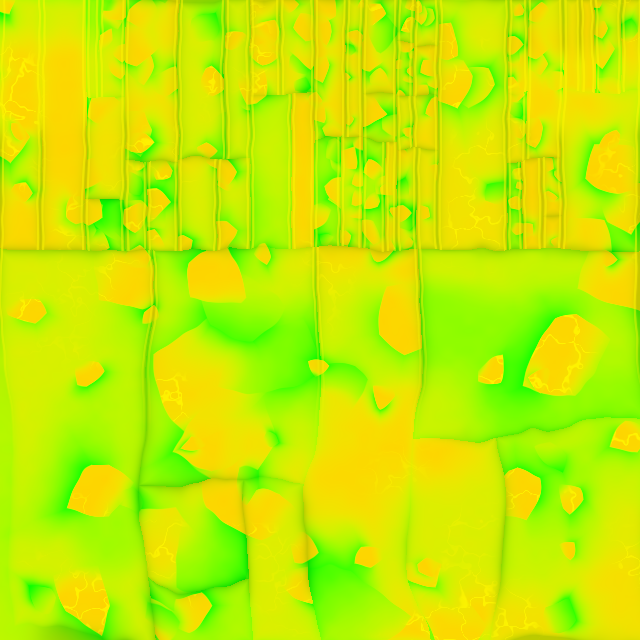
A WebGL 1 fragment shader for this texture map:

```glsl
precision highp float;
// Fractured plates coded in orange, lime and green: the square is split at
// random into tall panels, each stacked with chipped facets that cast a green
// hollow on one side; ragged seams and fine yellow cracks lie on top.
uniform vec2 u_resolution;

const float TAU = 6.2831853;
const vec3 CRACK_YELLOW = vec3(1.0, 0.97, 0.0);

float hash(vec2 p) {
  return fract(sin(dot(p, vec2(127.1, 311.7))) * 43758.545);
}

float noise(vec2 p) {
  vec2 i = floor(p), f = fract(p);
  f = f * f * (3.0 - 2.0 * f);
  vec2 e = vec2(1.0, 0.0);
  return mix(mix(hash(i), hash(i + e), f.x),
             mix(hash(i + e.yx), hash(i + e.xx), f.x), f.y);
}

vec2 noise2(vec2 p) {
  return vec2(noise(p), noise(p + 37.4)) - 0.5;
}

vec2 direction(float turn) {
  return vec2(cos(turn * TAU), sin(turn * TAU));
}

// Random nested splitting; returns the panel seed and its corners.
float findPanel(vec2 p, out vec2 lo, out vec2 hi) {
  float seed = 0.37;
  lo = vec2(0.0);
  hi = vec2(1.0);
  for (int i = 0; i < 7; i++) {
    float level = float(i);
    if (i > 2 && hash(vec2(seed, level + 40.0)) < 0.28) break;
    vec2 size = hi - lo;
    float tallness = lo.y > 0.5 ? 3.2 : 1.6;
    float cut = mix(0.33, 0.67, hash(vec2(seed, level)));
    if (i == 0) cut = 0.61;
    bool upper;
    if (i > 0 && size.x * tallness > size.y) {
      float x = lo.x + size.x * cut;
      upper = p.x > x;
      if (upper) lo.x = x; else hi.x = x;
    } else {
      float y = lo.y + size.y * cut;
      upper = p.y > y;
      if (upper) lo.y = y; else hi.y = y;
    }
    seed = hash(vec2(seed, upper ? 71.3 : 23.9));
  }
  return seed;
}

// Lays one facet over the depth field, with a soft hollow beside its sharp rim.
float addChip(float depth, vec2 q, float radius, float seed, float soft) {
  float poly = -1.0;
  for (int k = 0; k < 5; k++) {
    float side = float(k);
    float turn = (side + 0.8 * hash(vec2(seed, side + 0.5))) / 5.0;
    float reach = radius * (0.5 + 0.55 * hash(vec2(seed, side + 9.5)));
    poly = max(poly, dot(q, direction(turn)) - reach);
  }
  float d = mix(poly, length(q) - radius * 0.9, 0.3);
  vec2 facing = direction(hash(vec2(seed, 20.0)));
  float slope = dot(q, facing) / radius;
  float shadowSide = smoothstep(-0.6, 0.8, dot(q, facing) / (length(q) + 0.0001));
  float strength = mix(0.45, 0.95, hash(vec2(seed, 21.0)));
  float hollow = exp(-max(d, 0.0) / (radius * 0.5)) * shadowSide * strength;
  depth = mix(depth, 1.0, hollow);
  float face = 0.05 + 0.2 * max(0.0, -slope);
  if (hash(vec2(seed, 22.0)) < 0.2) face = 0.55 + 0.35 * slope;
  float cover = (1.0 - smoothstep(-soft, soft, d)) * smoothstep(-1.0, -0.3, slope);
  return mix(depth, face, cover);
}

// Stack of facets inside one panel, some panels sparse and some crowded.
float panelChips(float depth, vec2 p, vec2 lo, vec2 size, float seed, float soft) {
  float density = mix(0.12, 0.95, hash(vec2(seed, 5.0)));
  for (int i = 0; i < 6; i++) {
    float n = float(i);
    float chipSeed = hash(vec2(seed, n + 60.0));
    if (hash(vec2(chipSeed, 1.0)) > density) continue;
    vec2 place = vec2(hash(vec2(chipSeed, 2.0)), (n + hash(vec2(chipSeed, 3.0))) / 6.0);
    float radius = min(min(size.x, size.y), 0.15) * mix(0.28, 0.65, hash(vec2(chipSeed, 4.0)));
    depth = addChip(depth, p - lo - size * place, radius, chipSeed, soft);
  }
  return depth;
}

// Small loose facets on a jittered grid.
float looseChips(float depth, vec2 p, float cells, float soft) {
  vec2 base = floor(p * cells);
  for (int j = -1; j <= 1; j++) {
    for (int i = -1; i <= 1; i++) {
      vec2 cell = base + vec2(float(i), float(j));
      float seed = hash(cell + 3.7);
      if (hash(cell + 91.0) > 0.3) continue;
      vec2 center = cell + 0.5 + 0.5 * (vec2(hash(cell + 11.0), hash(cell + 29.0)) - 0.5);
      float radius = mix(0.12, 0.32, hash(cell + 53.0)) / cells;
      depth = addChip(depth, p - center / cells, radius, seed, soft);
    }
  }
  return depth;
}

// Gap between the two nearest scattered points: zero along cell borders.
float crackGap(vec2 p) {
  vec2 base = floor(p);
  float first = 9.0, second = 9.0;
  for (int j = -1; j <= 1; j++) {
    for (int i = -1; i <= 1; i++) {
      vec2 cell = base + vec2(float(i), float(j));
      float d = length(cell + vec2(hash(cell), hash(cell + 17.0)) - p);
      second = min(second, max(first, d));
      first = min(first, d);
    }
  }
  return second - first;
}

vec3 depthColor(float t) {
  t = clamp(t, 0.0, 1.0);
  return vec3(1.0 - 0.95 * pow(t, 1.6), 1.0 - 0.19 * pow(1.0 - t, 3.0), 0.0);
}

void main() {
  vec2 uv = gl_FragCoord.xy / u_resolution;
  float soft = 0.7 / u_resolution.y;
  float rough = 1.0 - smoothstep(0.25, 0.6, uv.y);

  // Panels, straighter towards the top
  vec2 p = uv + noise2(uv * 9.0) * mix(0.006, 0.05, rough) + noise2(uv * 38.0) * vec2(0.003, 0.01);
  vec2 lo, hi;
  float seed = findPanel(p, lo, hi);
  vec2 rim = min(p - lo, hi - p);
  float edge = max(min(rim.x, rim.y), 0.0);

  // Depth: panel level, haze, seams and facets
  float depth = 0.04 + 0.45 * pow(hash(vec2(seed, 8.0)), 3.0);
  depth += 0.25 * smoothstep(0.5, 0.9, noise(uv * 6.0 + 4.0));
  depth = panelChips(depth, p, lo, hi - lo, seed, soft);
  depth = looseChips(depth, p, 11.0, soft);
  depth += 0.16 * exp(-edge / 0.009) + 0.03 * (noise(uv * 60.0) - 0.5);
  vec3 color = depthColor(depth);

  // Broken cracks on the orange faces
  vec2 jagged = uv * vec2(18.0, 22.0) + noise2(uv * 45.0) * 0.7 + noise2(uv * 110.0) * 0.3;
  float crack = 1.0 - smoothstep(0.02, 0.09, crackGap(jagged));
  crack *= smoothstep(0.5, 0.65, noise(uv * 8.0 + 20.0) + 0.12 * rough);
  color = mix(color, CRACK_YELLOW, 0.8 * crack * (1.0 - smoothstep(0.12, 0.4, depth)));

  // Olive seams with a thin bright line beside them
  color *= 1.0 - 0.15 * exp(-edge / 0.006) * smoothstep(0.25, 0.6, noise(uv * 7.0 + 50.0));
  float line = 1.0 - smoothstep(0.0008, 0.0025, abs(rim.x - 0.004));
  color = mix(color, CRACK_YELLOW, 0.5 * line * (1.0 - rough));
  gl_FragColor = vec4(color, 1.0);
}
```
